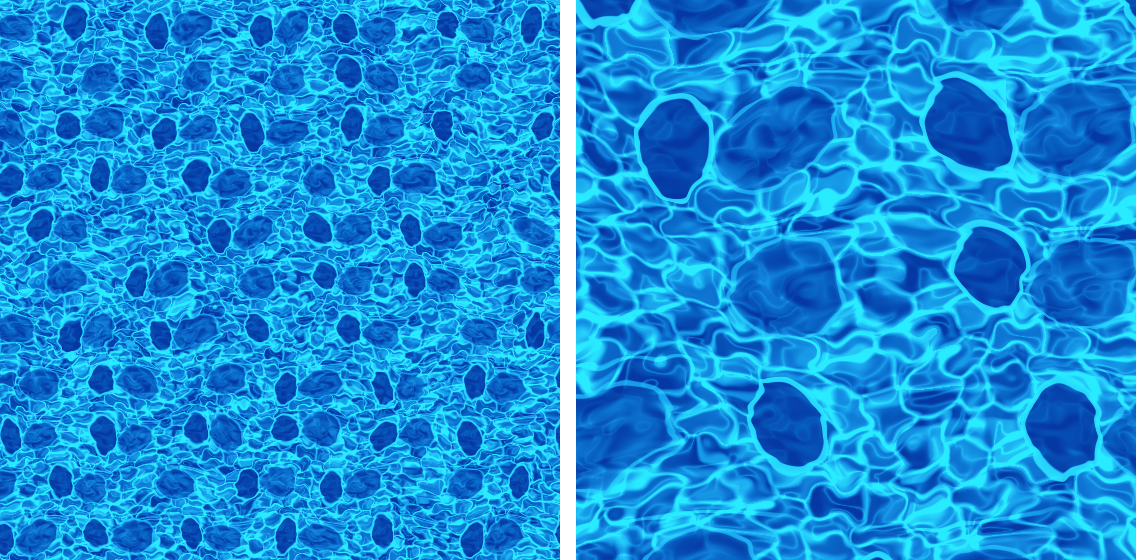
Left, the full canvas; right, a detail of the centre.
Write a WebGL 1 fragment shader that draws this texture.

```glsl
precision highp float;
// Sunlit pool water: staggered dark cells ringed by cyan caustic lines.

uniform vec2 u_resolution;

const vec2 TILES = vec2(6.0, 11.0);      // repeats across and down
const vec2 NET_SITES = vec2(6.0, 5.0);   // caustic cells per repeat
const float SHIFT_STEPS = 6.0;           // possible row offsets
const float VARIATION = 0.22;            // drift between repeats
const float WORN = 0.18;                 // share of fully irregular repeats
const float WOBBLE = 0.007;              // slow bending across the canvas
const float RIPPLE = 0.022;              // local bending of the net
const float RING_WIDTH = 0.0017;         // half width of cell outlines
const float CONTRAST = 1.18;

const vec3 DEEP = vec3(0.02, 0.22, 0.64);
const vec3 NAVY = vec3(0.03, 0.38, 0.76);
const vec3 AZURE = vec3(0.07, 0.51, 0.86);
const vec3 SKY = vec3(0.09, 0.63, 0.92);
const vec3 CYAN = vec3(0.14, 0.76, 0.97);
const vec3 GLINT = vec3(0.16, 0.92, 1.0);

vec2 hash(vec2 p) {
  vec3 h = fract(p.xyx * vec3(0.1031, 0.1030, 0.0973));
  h += dot(h, h.yzx + 33.33);
  return fract((h.xx + h.yz) * h.zy);
}

// Row offset as a fraction of one repeat
float rowShift(float row) {
  return floor(hash(vec2(row, 7.0)).x * SHIFT_STEPS) / SHIFT_STEPS;
}

// Random pair that recurs in every repeat, with some drift
vec2 tileHash(vec2 cell, vec2 sites) {
  float row = floor((cell.y + 0.5) / sites.y);
  cell.x += floor(rowShift(row) * sites.x + 0.5);
  vec2 tile = floor((cell + 0.5) / sites);
  float drift = hash(tile + 51.0).x < WORN ? 1.0 : VARIATION;
  return mix(hash(cell - tile * sites + 3.0), hash(cell + 91.0), drift);
}

vec2 noise(vec2 p, vec2 sites) {
  p *= TILES * sites;
  vec2 i = floor(p);
  vec2 f = fract(p);
  f = f * f * (3.0 - 2.0 * f);
  vec2 low = mix(tileHash(i, sites), tileHash(i + vec2(1.0, 0.0), sites), f.x);
  vec2 high = mix(tileHash(i + vec2(0.0, 1.0), sites), tileHash(i + 1.0, sites), f.x);
  return mix(low, high, f.y);
}

// x: gap between the two nearest sites, y: tone of the nearest cell
vec2 causticNet(vec2 p) {
  p *= TILES * NET_SITES;
  vec2 base = floor(p);
  float first = 8.0;
  float second = 8.0;
  float tone = 0.0;
  for (int y = -1; y <= 1; y++) {
    for (int x = -1; x <= 1; x++) {
      vec2 cell = base + vec2(float(x), float(y));
      vec2 site = tileHash(cell, NET_SITES);
      float d = length(cell + 0.1 + 0.8 * site - p);
      if (d < first) {
        second = first;
        first = d;
        tone = fract(site.x * 7.0 + site.y * 3.0);
      } else {
        second = min(second, d);
      }
    }
  }
  return vec2(second - first, tone);
}

float stroke(float d, float halfWidth, float px) {
  return 1.0 - smoothstep(halfWidth - px, halfWidth + px, abs(d));
}

vec3 waterColor(float s) {
  s = clamp(s, 0.0, 1.0) * 5.0;
  vec3 c = mix(DEEP, NAVY, min(s, 1.0));
  c = mix(c, AZURE, clamp(s - 1.0, 0.0, 1.0));
  c = mix(c, SKY, clamp(s - 2.0, 0.0, 1.0));
  c = mix(c, CYAN, clamp(s - 3.0, 0.0, 1.0));
  return mix(c, GLINT, clamp(s - 4.0, 0.0, 1.0));
}

void main() {
  vec2 p = gl_FragCoord.xy / u_resolution;
  float px = 0.75 / min(u_resolution.x, u_resolution.y);
  p += WOBBLE * sin(p.yx * vec2(23.0, 31.0) + 2.0 * sin(p * vec2(17.0, 13.0)));
  vec2 bend = noise(p, vec2(12.0, 8.0)) - 0.5;
  vec2 q = p + RIPPLE * bend * vec2(1.0, 0.65);

  // Caustic net, mottling, fine filaments and flat glints
  vec2 net = causticNet(q);
  vec2 fine = noise(q, vec2(18.0, 14.0));
  float mottle = 0.6 * noise(q, vec2(6.0, 7.0)).x + 0.4 * fine.y;
  float ridge = pow(1.0 - abs(2.0 * fine.x - 1.0), 4.0);
  float streak = smoothstep(0.66, 0.8, noise(q + 0.013, vec2(6.0, 9.0)).y);
  float shade = 0.42 * mottle + 0.3 * net.y + 0.33 * ridge - 0.12;
  shade += 0.52 * (1.0 - smoothstep(0.02, 0.27, net.x)) + 0.36 * streak;

  // Repeated motif: dark oval beside a broader swirled pool
  vec2 t = (p + 0.3 * RIPPLE * bend) * TILES;
  t.x += rowShift(floor(t.y));
  vec2 tile = floor(t);
  vec2 local = fract(t);
  vec2 chance = hash(tile + 17.0);
  vec2 m = local - vec2(0.25, 0.5) - vec2(0.08, 0.12) * (hash(tile + 29.0) - 0.5);
  float rough = 0.3 * (mottle - 0.5);
  float oval = (length(m / vec2(0.13, 0.33)) - 1.0 + rough) * 0.024;
  vec2 poolAt = (m - vec2(0.34, -0.02)) / vec2(0.2, 0.3);
  float pool = (length(poolAt) - 1.0 + rough) * 0.028;
  float hasOval = step(0.22, chance.x);
  float hasPool = step(0.15, chance.y);

  float swirl = sin(9.0 * length(poolAt) + atan(poolAt.y, poolAt.x) + 4.0 * fine.x);
  float poolShade = 0.08 + 0.24 * mottle + 0.09 * swirl + 0.16 * ridge * net.y;
  shade = mix(shade, poolShade, 0.85 * hasPool * (1.0 - smoothstep(-0.004, 0.002, pool)));
  shade = mix(shade, 0.9, 0.6 * hasPool * stroke(pool, RING_WIDTH * 0.7, px));
  float ovalShade = 0.02 + 0.2 * fine.y + 0.15 * ridge * mottle;
  shade = mix(shade, ovalShade, hasOval * (1.0 - smoothstep(-0.002, 0.001, oval)));
  shade = mix(shade, 0.95, 0.85 * hasOval * stroke(oval, RING_WIDTH, px));

  // Thin level line above the pool
  float span = smoothstep(0.3, 0.42, local.x) * (1.0 - smoothstep(0.8, 0.95, local.x));
  shade += 0.4 * hasPool * span * stroke((local.y - 0.92) / TILES.y, 0.001, px);

  shade = 0.43 + CONTRAST * (shade - 0.45);
  gl_FragColor = vec4(waterColor(shade), 1.0);
}
```
